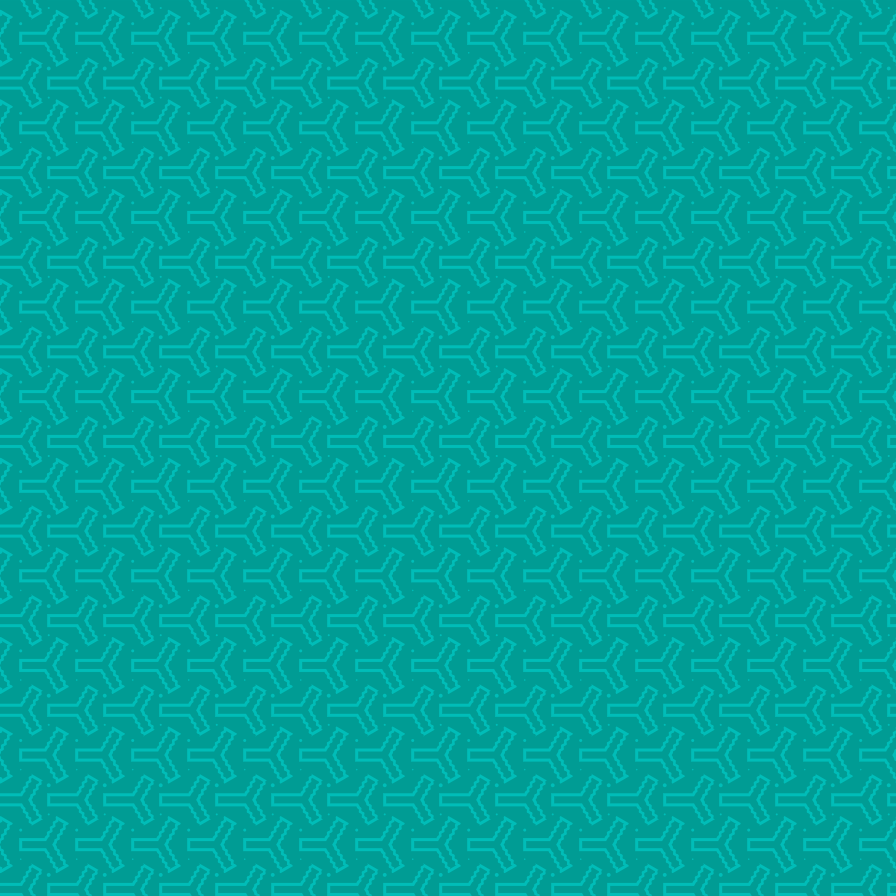
Give the GLSL for this pattern, as a Shadertoy shader.

```glsl
// Staggered rows of outlined three-armed stars with small dots, on teal.
#define COLUMNS 16.0
#define CELL_HEIGHT 1.6      // in column widths
#define ARM_HALF 0.090       // half the width of an arm
#define LINE_HALF 0.027      // half the width of the outline
#define STEP_DEPTH 0.013     // jaggedness of the slanted arms
#define STEP_PERIOD 0.105
#define DOT_OFFSET 0.26      // dot distance above and below the stem
#define GROUND vec3(0.0, 0.61, 0.58)
#define LINE_COLOR vec3(0.0, 0.74, 0.72)

const float TAU = 6.2831853;

// Signed distance to a star with its stem to the left and two arms to the right.
float starDistance(vec2 p, float stem, float arm) {
    p.y = abs(p.y);
    vec2 slant = vec2(0.5, 0.8660254);
    float along = dot(p, slant);
    float across = dot(p, vec2(-slant.y, slant.x));
    // Stem and arms meet on the line 120 degrees from the right.
    if (dot(p, vec2(slant.y, slant.x)) < 0.0) {
        return max(-p.x - stem, p.y - ARM_HALF);
    }
    float steps = STEP_DEPTH * sin(TAU * along / STEP_PERIOD);
    steps *= smoothstep(0.08, 0.16, along);
    return max(along - arm, abs(across) - ARM_HALF + steps);
}

// Distance to one lattice of stars; corner is the middle of a stem's left end.
float starRow(vec2 p, vec2 corner, float stem, float arm, float dotRadius) {
    vec2 q = p - corner;
    q.x = fract(q.x + 0.1) - 0.1;
    q.y = mod(q.y + 0.5 * CELL_HEIGHT, CELL_HEIGHT) - 0.5 * CELL_HEIGHT;

    float outline = abs(starDistance(q - vec2(stem, 0.0), stem, arm)) - LINE_HALF;
    float upperDot = length(q - vec2(0.0, DOT_OFFSET)) - dotRadius;
    float lowerDot = length(q + vec2(0.0, DOT_OFFSET)) - 0.5 * dotRadius;
    return min(outline, min(upperDot, lowerDot));
}

void mainImage(out vec4 fragColor, in vec2 fragCoord) {
    vec2 p = fragCoord / iResolution.y * COLUMNS;
    float pixel = COLUMNS / iResolution.y;

    // Long-armed rows alternate with rows of longer stems and shorter arms.
    float longArms = starRow(p, vec2(0.37, 0.917), 0.49, 0.49, 0.026);
    float shortArms = starRow(p, vec2(0.87, 0.117), 0.56, 0.44, 0.034);
    float d = min(longArms, shortArms);

    float ink = smoothstep(0.65 * pixel, -0.65 * pixel, d);
    fragColor = vec4(mix(GROUND, LINE_COLOR, ink), 1.0);
}
```
